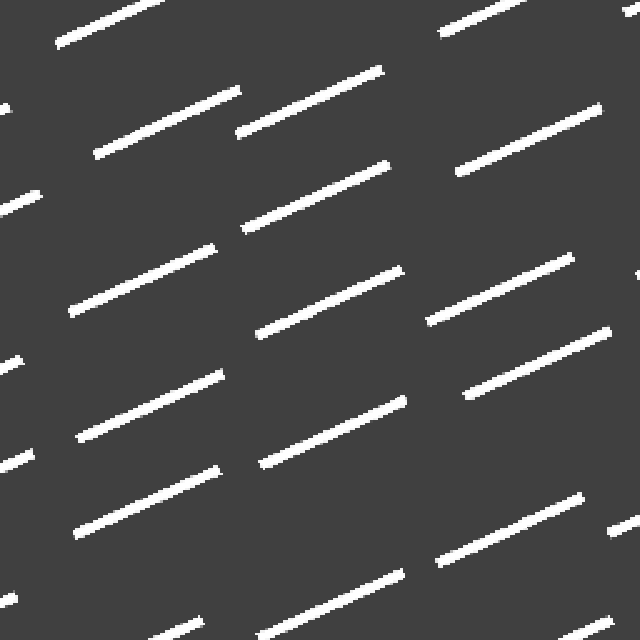
Write a three.js fragment shader that draws this pattern.

```glsl
// Scattered parallel white bars on dark grey, drawn on a coarse raster so that
// their slanted edges form stair steps. Bars sit in a jittered grid of sheared
// cells, each column slid by its own random amount.

#define RASTER 256.0        // coarse cells across the canvas
#define SLOPE 0.452         // rise over run of every bar
#define BAR_LENGTH 0.251
#define BAR_WIDTH 0.0164
#define COLUMN_PITCH 0.29
#define ROW_PITCH 0.2
#define COLUMN_START 0.08   // left border of the first full column
#define JITTER vec2(0.27, 0.42)  // full range, in fractions of a grid cell
#define RIM 0.6             // width of the softer rim, in raster cells
#define SEED 3.7

varying vec2 vUv;

const vec3 GROUND = vec3(0.25);
const vec3 BAR_CORE = vec3(1.0);
const vec3 BAR_RIM = vec3(0.95);

float hash(vec2 p) {
  return fract(sin(dot(p + SEED, vec2(127.1, 311.7))) * 43758.5);
}

float boxDistance(vec2 p, vec2 halfSize) {
  vec2 q = abs(p) - halfSize;
  return length(max(q, 0.0)) + min(max(q.x, q.y), 0.0);
}

// Signed distance to the nearest bar, searching the neighbouring grid cells.
float barDistance(vec2 p) {
  vec2 along = normalize(vec2(1.0, SLOPE));
  float x = (p.x - COLUMN_START) / COLUMN_PITCH;
  float y = (p.y - SLOPE * p.x) / ROW_PITCH;
  float nearest = 1.0;

  for (int i = -1; i <= 1; i++) {
    float column = floor(x) + float(i);
    float slid = y + hash(vec2(column, 41.0));
    for (int j = -1; j <= 1; j++) {
      vec2 cell = vec2(column, floor(slid) + float(j));
      vec2 random = vec2(hash(cell), hash(cell + 17.3));
      vec2 center = cell + 0.5 + (random - 0.5) * JITTER;

      // Undo the shear, then turn into the frame of the bar.
      vec2 offset = (vec2(x, slid) - center) * vec2(COLUMN_PITCH, ROW_PITCH);
      offset.y += SLOPE * offset.x;
      vec2 local = vec2(dot(offset, along),
                        dot(offset, vec2(-along.y, along.x)));
      nearest = min(nearest, boxDistance(local, 0.5 * vec2(BAR_LENGTH, BAR_WIDTH)));
    }
  }
  return nearest;
}

void main() {
  // Sample at the middle of each raster cell; distance in raster cells.
  vec2 p = (floor(vUv * RASTER) + 0.5) / RASTER;
  float d = barDistance(p) * RASTER;

  vec3 bar = mix(BAR_CORE, BAR_RIM, smoothstep(-0.1, 0.1, d + RIM));
  vec3 color = mix(bar, GROUND, smoothstep(-0.05, 0.05, d));
  gl_FragColor = vec4(color, 1.0);
}
```
